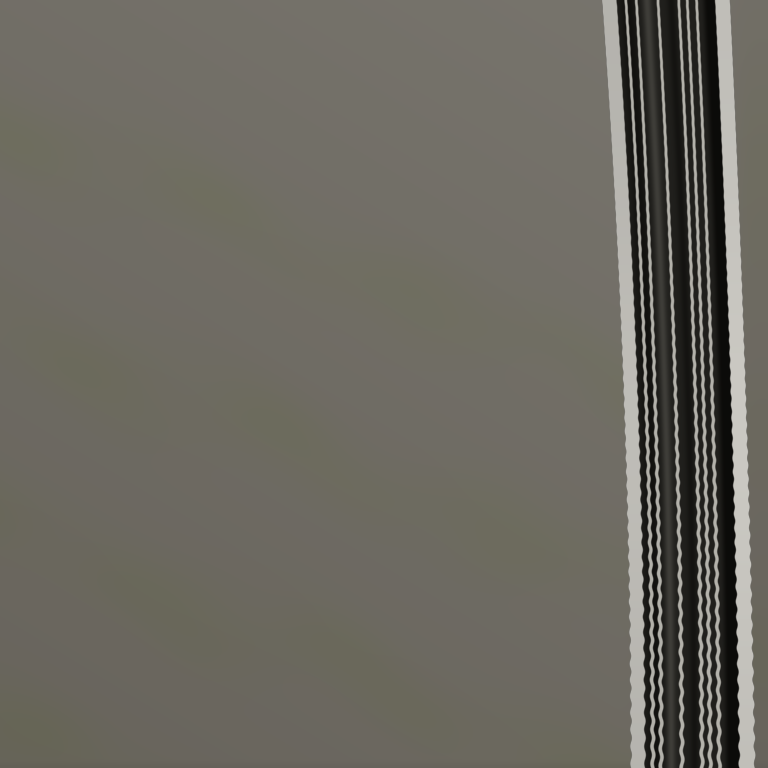
Reproduce this background procedurally as a WebGL 2 fragment shader.

```glsl
#version 300 es
precision highp float;

uniform vec2 u_resolution;
out vec4 fragColor;

// Wall colours
const vec3 WALL_LOW = vec3(0.398, 0.382, 0.352);
const vec3 WALL_HIGH = vec3(0.470, 0.458, 0.428);
const vec3 OLIVE_TINT = vec3(-0.008, 0.002, -0.026);

// Ribbon colours
const vec3 BLACK = vec3(0.045, 0.043, 0.035);
const vec3 CHARCOAL = vec3(0.125, 0.122, 0.110);
const vec3 SHEEN = vec3(0.120, 0.118, 0.112);
const vec3 BORDER = vec3(0.755, 0.748, 0.725);
const vec3 THREAD = vec3(0.735, 0.728, 0.700);

// Ribbon outline: x = base - linear * y - quadratic * y * y
const vec3 LEFT_CURVE = vec3(0.8216, 0.0020, 0.0358);
const vec3 RIGHT_CURVE = vec3(0.9831, 0.0169, 0.0156);

// Positions across the ribbon, from 0 at the left to 1 at the right
const float BORDER_LEFT = 0.114;
const float BORDER_RIGHT = 0.874;
const int THREAD_COUNT = 6;
const float THREADS[THREAD_COUNT] = float[](0.177, 0.243, 0.411, 0.573, 0.639, 0.712);
const float THREAD_DRIFT = 0.026;
const float THREAD_HALF_WIDTH = 0.0022;

// Scalloped edges: larger and slower towards the bottom
const float SCALLOP_SIZE = 0.0011;
const float SCALLOP_RATE = 44.0;
const float TAU = 6.2831853;

float curve(vec3 c, float y) {
    return c.x - y * (c.y + y * c.z);
}

float band(float x, float lo, float hi, float blur) {
    return smoothstep(lo - blur, lo + blur, x) - smoothstep(hi - blur, hi + blur, x);
}

float bump(float x, float center, float radius) {
    float d = (x - center) / radius;
    return exp(-d * d);
}

vec3 wall(vec2 p) {
    float light = clamp(0.10 + 0.34 * p.x + 0.56 * p.y, 0.0, 1.0);
    light -= 0.35 * smoothstep(0.8, 1.0, p.x);
    vec3 color = mix(WALL_LOW, WALL_HIGH, light);

    // Faint olive clouds along sloping bands
    float slope = 1.0 - p.y - 0.42 * p.x;
    float warp = 0.018 * sin(17.0 * p.x + 5.0 * p.y);
    float cloud = 0.5 + 0.5 * cos(TAU * (slope + warp - 0.155) / 0.265);
    float patches = 0.65 + 0.25 * sin(27.0 * p.x + 9.0 * p.y) + 0.1 * sin(41.0 * p.y - 13.0 * p.x);
    float olive = cloud * cloud * patches * smoothstep(0.0, 0.15, slope);
    olive += 0.6 * smoothstep(0.95, 0.98, p.x) * bump(p.y, 0.78, 0.16);
    color += OLIVE_TINT * olive;

    return color * (1.0 - 0.04 * smoothstep(0.012, 0.0, p.y));
}

void main() {
    vec2 p = gl_FragCoord.xy / u_resolution;
    float blur = 0.9 / min(u_resolution.x, u_resolution.y);

    // Ribbon coordinates
    float left = curve(LEFT_CURVE, p.y);
    float right = curve(RIGHT_CURVE, p.y);
    float width = right - left;
    float across = (p.x - left) / width;

    float phase = TAU * SCALLOP_RATE * p.y * (1.0 + 0.35 * p.y);
    float size = SCALLOP_SIZE * mix(1.0, 0.15, smoothstep(0.0, 0.9, p.y));
    float wave = size * sin(phase);
    float x = p.x + wave;

    vec3 color = wall(p);

    // Dark body with soft folds
    vec3 body = mix(CHARCOAL, BLACK, smoothstep(0.74, 0.80, across - THREAD_DRIFT * p.y));
    body = mix(body, BLACK, 0.7 * bump(across, 0.20, 0.07));
    body = mix(body, BLACK, 0.6 * bump(across, 0.515 + THREAD_DRIFT * p.y, 0.035));
    body += SHEEN * bump(across, 0.325 + THREAD_DRIFT * p.y, 0.035);
    color = mix(color, body, band(x, left, right, blur));

    // Pale borders
    vec3 border = BORDER * (0.96 + 0.06 * bump(p.y, 0.45, 0.35));
    float innerLeft = left + BORDER_LEFT * width;
    float innerRight = left + (BORDER_RIGHT + 0.009 * p.y) * width;
    color = mix(color, border * 0.97, band(x, left, innerLeft, blur));
    color = mix(color, border * 1.03, band(x, innerRight, right, blur));

    // Thin twisted threads
    float threadHalf = THREAD_HALF_WIDTH * mix(1.1, 0.8, p.y);
    for (int i = 0; i < THREAD_COUNT; i++) {
        float drift = THREAD_DRIFT * p.y * smoothstep(0.12, 0.26, THREADS[i]);
        float center = left + (THREADS[i] + drift) * width;
        float twist = size * sin(phase + 0.8 * float(i));
        float cover = band(p.x + twist, center - threadHalf, center + threadHalf, blur);
        color = mix(color, THREAD, 0.95 * cover);
    }

    fragColor = vec4(color, 1.0);
}
```
